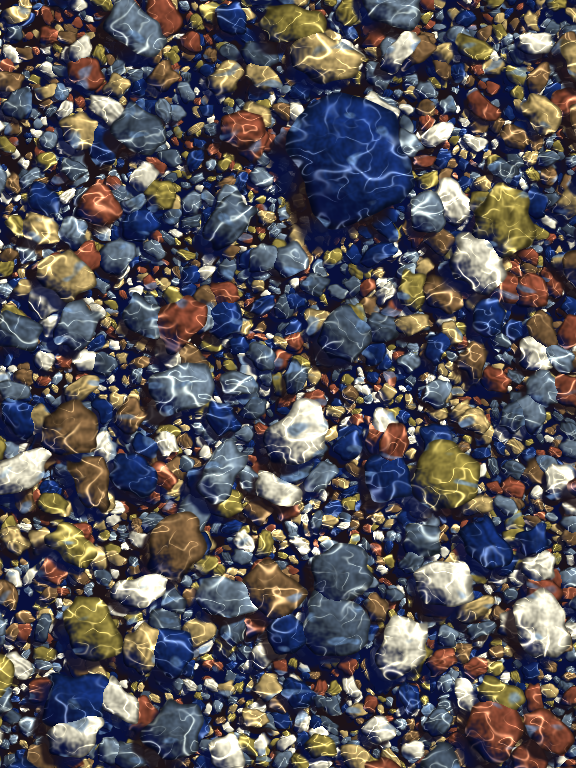
Give the GLSL for this texture, as a Shadertoy shader.

```glsl
const vec2 TO_LIGHT = vec2(0.66, 0.75);
const vec3 NAVY = vec3(0.03, 0.06, 0.23);
const vec3 UMBRA = vec3(0.11, 0.07, 0.09);
const vec3 SUNLIGHT = vec3(1.0, 0.96, 0.80);
const vec3 SKY = vec3(0.50, 0.66, 0.86);
const vec3 STONES[8] = vec3[8](
    vec3(0.66, 0.57, 0.37), vec3(0.42, 0.32, 0.21),
    vec3(0.38, 0.44, 0.50), vec3(0.07, 0.15, 0.36),
    vec3(0.47, 0.25, 0.18), vec3(0.84, 0.82, 0.73),
    vec3(0.50, 0.45, 0.22), vec3(0.25, 0.30, 0.36));

struct Pebble {
    vec2 local;    // rotated position, unit radius
    vec2 offset;   // unrotated position, unit radius
    float edge;    // signed outline distance
    float shadow;  // outline distance seen towards the light
    float id;
};

float hash(vec2 p) {
    vec3 a = fract(vec3(p.xyx) * vec3(0.1031, 0.1030, 0.0973));
    a += dot(a, a.yzx + 33.33);
    return fract((a.x + a.y) * a.z);
}

float cornerSlope(vec2 corner, vec2 delta) {
    float angle = 6.2832 * hash(corner);
    return dot(vec2(cos(angle), sin(angle)), delta);
}

float gradientNoise(vec2 p) {
    vec2 i = floor(p), f = p - i;
    vec2 u = f * f * f * (f * (f * 6.0 - 15.0) + 10.0);
    vec2 e = vec2(1.0, 0.0);
    return mix(mix(cornerSlope(i, f), cornerSlope(i + e, f - e), u.x),
               mix(cornerSlope(i + e.yx, f - e.yx), cornerSlope(i + 1.0, f - 1.0), u.x), u.y);
}

vec2 noisePair(vec2 p) {
    return vec2(gradientNoise(p), gradientNoise(p + 47.3));
}

mat2 rotation(float angle) {
    float c = cos(angle), s = sin(angle);
    return mat2(c, s, -s, c);
}

// Lumpy superellipse
float outline(vec2 q, float id) {
    float power = mix(2.0, 3.6, id);
    vec2 a = pow(abs(q) + 0.0001, vec2(power));
    return pow(a.x + a.y, 1.0 / power) - 1.0 + 0.38 * gradientNoise(q * 1.2 + id * 91.0);
}

Pebble makePebble(vec2 delta, float radius, float slim, float angle, float id) {
    mat2 turn = rotation(angle);
    vec2 scale = radius * vec2(1.0, slim);
    vec2 q = turn * delta / scale;
    vec2 lifted = turn * (delta + TO_LIGHT * radius * 0.42) / scale;
    return Pebble(q, delta / radius, outline(q, id), outline(lifted, id), id);
}

// Nearest stone of a jittered grid
Pebble nearestPebble(vec2 g, float density, float seed) {
    Pebble best = Pebble(vec2(0.0), vec2(0.0), 9.0, 9.0, 0.0);
    for (int y = -1; y <= 1; y++)
    for (int x = -1; x <= 1; x++) {
        vec2 cell = floor(g) + vec2(x, y);
        vec2 key = cell + seed;
        if (hash(key + 31.7) > density) continue;
        vec2 centre = cell + 0.5 + 0.55 * (vec2(hash(key + 5.3), hash(key + 9.1)) - 0.5);
        Pebble s = makePebble(g - centre, mix(0.40, 0.66, hash(key + 13.9)),
            mix(0.55, 0.95, hash(key + 17.2)), 2.8 * (hash(key + 23.4) - 0.5), hash(key));
        float shadow = min(best.shadow, s.shadow);
        if (s.edge < best.edge) best = s;
        best.shadow = shadow;
    }
    return best;
}

// Bright folded lines where the ripples focus the sun
float caustics(vec2 p, float frequency) {
    vec2 q = p * frequency * vec2(0.85, 1.15);
    q += 0.45 * noisePair(q * 1.3);
    float ridge = abs(gradientNoise(q));
    float presence = smoothstep(-0.25, 0.30, gradientNoise(q * 0.6 + 71.0));
    return presence * (exp(-ridge * ridge * 520.0) + 0.22 * exp(-ridge * 11.0));
}

vec3 pebbleColor(Pebble s, vec2 p) {
    float pick = fract(s.id * 57.31);
    vec3 base = STONES[int(pick * 8.0)];
    float grain = gradientNoise(p * 65.0 + s.id * 40.0) + 0.6 * gradientNoise(p * 190.0);
    float bands = sin(s.local.y * 11.0 + 5.0 * gradientNoise(s.local * 1.5 + s.id * 20.0));
    float banded = step(0.68, fract(s.id * 131.7));
    float facing = dot(s.offset, TO_LIGHT);
    float lit = 0.94 + 0.42 * facing + 0.42 * grain + 0.16 * banded * bands;
    vec3 color = mix(NAVY, base * max(lit, 0.1), smoothstep(-0.95, -0.15, facing + 0.4 * grain));
    color *= mix(0.45, 1.0, smoothstep(0.0, -0.22, s.edge));
    vec2 bent = p + 0.05 * s.id + 0.012 * s.offset;
    float glow = caustics(bent, 19.0) + 0.65 * caustics(bent + 3.1, 38.0);
    color += SUNLIGHT * glow * (0.35 + 0.65 * base) * 0.95;
    float glint = smoothstep(0.30, 0.46, gradientNoise(p * vec2(27.0, 48.0) + s.id * 7.0));
    return mix(color, SKY * (0.8 + 0.5 * grain), 0.65 * glint);
}

// Cast shadow first, then the stone itself
vec3 layPebble(vec3 under, Pebble s, vec2 p, float softness) {
    vec3 dark = mix(NAVY, UMBRA, smoothstep(-0.2, 0.25, gradientNoise(p * 13.0)));
    vec3 color = mix(under, dark, 0.88 * smoothstep(0.10, -0.12, s.shadow));
    if (s.edge > softness) return color;
    return mix(color, pebbleColor(s, p), smoothstep(softness, -softness, s.edge));
}

void mainImage(out vec4 fragColor, in vec2 fragCoord) {
    float pixel = 1.0 / iResolution.y;
    vec2 p = fragCoord * pixel;

    // Water refraction
    p += 0.007 * noisePair(p * 17.0) + 0.0035 * noisePair(p * vec2(32.0, 60.0));

    // Gravel bed, from grit up to cobbles
    vec3 color = mix(NAVY, UMBRA, smoothstep(-0.2, 0.2, gradientNoise(p * 11.0)));
    float cells = 72.0;
    float density = 0.88;
    for (int i = 0; i < 4; i++) {
        Pebble s = nearestPebble(p * cells, density, 100.0 + 37.0 * float(i));
        color = layPebble(color, s, p, 1.7 * cells * pixel);
        cells *= 0.59;
        density *= 0.70;
    }

    // Single boulder
    Pebble boulder = makePebble(p - vec2(0.455, 0.79), 0.083, 0.86, 0.9, 0.164);
    color = layPebble(color, boulder, p, 12.0 * pixel);

    fragColor = vec4(clamp(color, 0.0, 1.0), 1.0);
}
```
